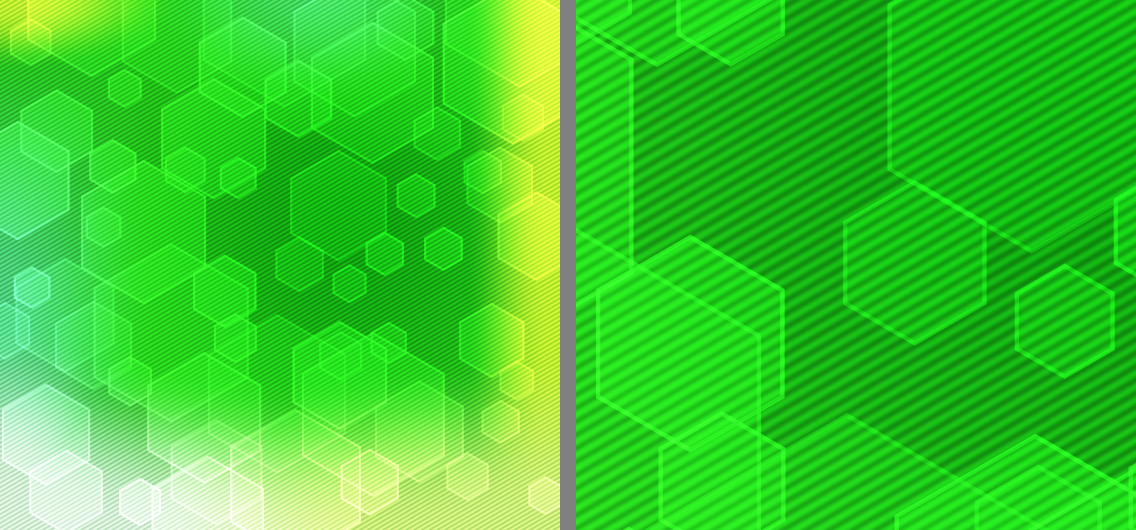
Left, the full canvas; right, a detail of the centre.
This background is drawn by a WebGL 1 fragment shader. Its source:

```glsl
precision highp float;
// Glowing translucent hexagons over a striped green, yellow and white gradient.

uniform vec2 u_resolution;

#define HEX_COUNT 58
#define HEX_MIN 0.036
#define HEX_MAX 0.185
#define FILL_GAIN 0.25
#define FILL_LIMIT 0.60
#define EDGE_GAIN 0.34
#define EDGE_WIDTH 0.0026
#define STRIPE_PITCH 0.0073
#define STRIPE_GAIN 0.44
#define DEEP_GREEN vec3(0.05, 0.52, 0.05)
#define MID_GREEN vec3(0.11, 0.64, 0.08)
#define YELLOW vec3(0.63, 0.92, 0.15)

float hash(float n) {
  return fract(sin(n * 12.9898 + 4.1) * 43758.547);
}

// One below the near value, falling smoothly to zero at the far value.
float fade(float near, float far, float v) {
  return 1.0 - smoothstep(near, far, v);
}

// Signed distance to a pointy-top hexagon with the given circumradius.
float hexDistance(vec2 p, float radius) {
  p = abs(p);
  return max(p.x, dot(p, vec2(0.5, 0.8660))) - radius * 0.8660;
}

// Dark centre, teal left side, yellow right side and pale bottom.
vec3 backdrop(vec2 uv) {
  float spread = length((uv - vec2(0.62, 0.58)) * vec2(1.0, 0.95));
  vec3 color = mix(DEEP_GREEN, MID_GREEN, smoothstep(0.0, 0.48, spread));

  vec3 teal = vec3(0.24, 0.70, 0.40);
  float leftGlow = fade(0.0, 0.28, uv.x) * fade(0.40, 0.98, uv.y);
  float topGlow = fade(0.0, 0.22, length((uv - vec2(0.56, 1.02)) * vec2(0.7, 1.0)));
  color = mix(color, teal, max(leftGlow, 0.6 * topGlow));

  float corner = fade(0.02, 0.23, length(vec2(uv.x * 0.7, (1.0 - uv.y) * 1.7)));
  color = mix(color, YELLOW, max(corner, smoothstep(0.83, 0.98, uv.x)));

  vec3 pale = mix(vec3(0.74, 0.94, 0.75), vec3(0.69, 0.92, 0.39),
                  smoothstep(0.20, 0.65, uv.x));
  float bottomGlow = fade(-0.04, 0.28, uv.y - 0.14 * abs(uv.x - 0.5));
  float whiteGlow = fade(0.05, 0.36, length(uv * vec2(1.1, 0.9)));
  return mix(color, pale, max(bottomGlow, whiteGlow));
}

// Brightness factor of all hexagons covering a point; overlaps level off.
float hexLight(vec2 p, float aspect, float pixel) {
  float fill = 0.0;
  float outline = 0.0;
  for (int i = 0; i < HEX_COUNT; i++) {
    float n = float(i) + 1.0;
    vec2 scatter = fract(n * vec2(0.75488, 0.56984) + 0.13);
    vec2 jitter = vec2(hash(n + 0.3), hash(n + 60.7)) - 0.5;
    vec2 center = (scatter + 0.08 * jitter) * vec2(aspect, 1.0);
    float radius = mix(HEX_MIN, HEX_MAX, pow(hash(n + 130.5), 2.2));
    float strength = mix(0.55, 1.25, hash(n + 210.9));

    vec2 q = p - center;
    float d = hexDistance(q, radius);
    float inside = fade(-pixel, pixel, d);
    float edge = fade(0.0, pixel, abs(d + EDGE_WIDTH * 0.5) - EDGE_WIDTH * 0.4);
    fill += strength * inside * (1.0 + 0.2 * q.y / radius);
    outline += strength * edge;
  }
  float glow = FILL_LIMIT * (1.0 - exp(-FILL_GAIN * fill / FILL_LIMIT));
  return (1.0 + glow) * (1.0 + EDGE_GAIN * min(outline, 1.5));
}

// Soft diagonal lines rising to the right, parallel to the hexagon sides.
float stripes(vec2 p) {
  float across = dot(p, vec2(-0.5, 0.8660)) / STRIPE_PITCH;
  return 0.5 + 0.5 * cos(6.28319 * across);
}

// Rolls bright values off gently towards one.
vec3 shoulder(vec3 color) {
  return color / pow(1.0 + pow(color, vec3(6.0)), vec3(1.0 / 6.0));
}

void main() {
  vec2 uv = gl_FragCoord.xy / u_resolution;
  vec2 p = gl_FragCoord.xy / u_resolution.y;
  float aspect = u_resolution.x / u_resolution.y;

  float light = hexLight(p, aspect, 1.0 / u_resolution.y);
  light *= 1.0 + STRIPE_GAIN * stripes(p);
  gl_FragColor = vec4(shoulder(backdrop(uv) * light), 1.0);
}
```
